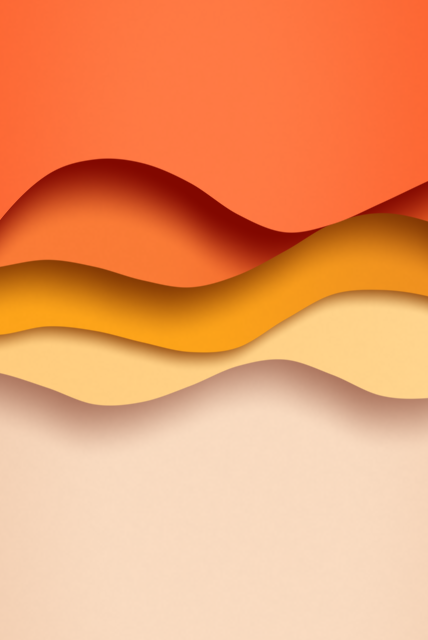
Give the GLSL for this background, as a WebGL 1 fragment shader.

```glsl
precision highp float;

uniform vec2 u_resolution;

#define SPANS 9.0          // spline spans across the canvas width
#define SHADOW_SHIFT 0.038 // sideways slant of the cast shadows
#define GRAIN 0.014        // strength of the paper texture
#define GRAIN_SCALE 260.0  // grain cells per canvas height

// Catmull-Rom weights for four knots at once
vec4 splineWeight(vec4 offset) {
  vec4 d = min(abs(offset), 2.0);
  vec4 inner = (1.5 * d - 2.5) * d * d + 1.0;
  vec4 outer = ((2.5 - 0.5 * d) * d - 4.0) * d + 2.0;
  return mix(inner, outer, step(1.0, d));
}

// Smooth wave through evenly spaced heights, one knot beyond either side
float wave(float x, vec4 left, vec4 middle, vec4 right) {
  vec4 offset = x * SPANS + 1.0 - vec4(0.0, 1.0, 2.0, 3.0);
  vec4 a = splineWeight(offset);
  vec4 b = splineWeight(offset - 4.0);
  vec4 c = splineWeight(offset - 8.0);
  return (dot(a, left) + dot(b, middle) + dot(c, right)) / dot(a + b + c, vec4(1.0));
}

// Lower edges of the four upper sheets, from top to bottom
float orangeEdge(float x) {
  return wave(x, vec4(0.542, 0.656, 0.727, 0.751),
                 vec4(0.745, 0.714, 0.665, 0.637),
                 vec4(0.650, 0.682, 0.717, 0.750));
}

float redEdge(float x) {
  return wave(x, vec4(0.568, 0.583, 0.594, 0.583),
                 vec4(0.562, 0.551, 0.570, 0.608),
                 vec4(0.651, 0.667, 0.654, 0.622));
}

float amberEdge(float x) {
  return wave(x, vec4(0.479, 0.477, 0.490, 0.483),
                 vec4(0.465, 0.450, 0.457, 0.501),
                 vec4(0.540, 0.547, 0.537, 0.512));
}

float yellowEdge(float x) {
  return wave(x, vec4(0.427, 0.417, 0.394, 0.368),
                 vec4(0.372, 0.397, 0.428, 0.438),
                 vec4(0.414, 0.382, 0.378, 0.393));
}

// Sheet colour under a soft shadow that reaches "drop" below its caster
vec3 shaded(vec3 lit, vec3 dark, float below, float drop, float blur) {
  return mix(dark, lit, smoothstep(drop - blur, drop + blur, below));
}

float hash(vec2 p) {
  p = fract(p * vec2(0.1031, 0.1137));
  p += dot(p, p.yx + 33.33);
  return fract((p.x + p.y) * p.x * 17.0);
}

float noise(vec2 p) {
  vec2 cell = floor(p);
  vec2 f = fract(p);
  f = f * f * (3.0 - 2.0 * f);
  vec2 right = vec2(1.0, 0.0);
  return mix(mix(hash(cell), hash(cell + right), f.x),
             mix(hash(cell + right.yx), hash(cell + 1.0), f.x), f.y);
}

void main() {
  vec2 uv = gl_FragCoord.xy / u_resolution;
  float x = uv.x;
  float y = uv.y;
  float shadowX = x + SHADOW_SHIFT;
  float pixel = 1.0 / u_resolution.y;

  // Cream base, a little dimmer toward the corners
  vec3 cream = mix(vec3(0.975, 0.855, 0.750), vec3(0.945, 0.800, 0.685),
                   smoothstep(0.25, 0.75, length((uv - vec2(0.55, 0.2)) * vec2(1.0, 0.9))));
  vec3 color = shaded(cream, vec3(0.66, 0.44, 0.35), yellowEdge(shadowX) - y, 0.030, 0.058);

  // Pale yellow sheet with a narrow shadow
  vec3 yellow = mix(vec3(1.0, 0.80, 0.49), vec3(1.0, 0.83, 0.55), x);
  yellow = shaded(yellow, vec3(0.57, 0.28, 0.04), amberEdge(x + 0.4 * SHADOW_SHIFT) - y, 0.009, 0.022);
  color = mix(color, yellow, smoothstep(-pixel, pixel, y - yellowEdge(x)));

  // Amber sheet
  vec3 amber = mix(vec3(0.99, 0.64, 0.10), vec3(0.94, 0.57, 0.12), smoothstep(0.4, 1.0, x));
  amber = shaded(amber, vec3(0.50, 0.21, 0.01), redEdge(shadowX) - y, 0.033, 0.052);
  color = mix(color, amber, smoothstep(-pixel, pixel, y - amberEdge(x)));

  // Deep red-orange sheet
  vec3 red = mix(vec3(0.98, 0.48, 0.21), vec3(0.93, 0.38, 0.15), smoothstep(0.35, 0.8, x));
  red = shaded(red, vec3(0.51, 0.03, 0.0), orangeEdge(shadowX) - y, 0.052, 0.052);
  color = mix(color, red, smoothstep(-pixel, pixel, y - redEdge(x)));

  // Top orange sheet with a warm glow in its centre
  vec3 orange = mix(vec3(1.0, 0.475, 0.265), vec3(0.99, 0.395, 0.195),
                    smoothstep(0.1, 0.65, length((uv - vec2(0.48, 0.80)) * vec2(1.0, 0.8))));
  color = mix(color, orange, smoothstep(-pixel, pixel, y - orangeEdge(x)));

  // Paper grain
  vec2 paper = gl_FragCoord.xy / u_resolution.y * GRAIN_SCALE;
  float grain = 0.6 * noise(paper) + 0.4 * noise(paper * 0.4 + 19.0) - 0.5;
  gl_FragColor = vec4(color * (1.0 + GRAIN * grain), 1.0);
}
```
